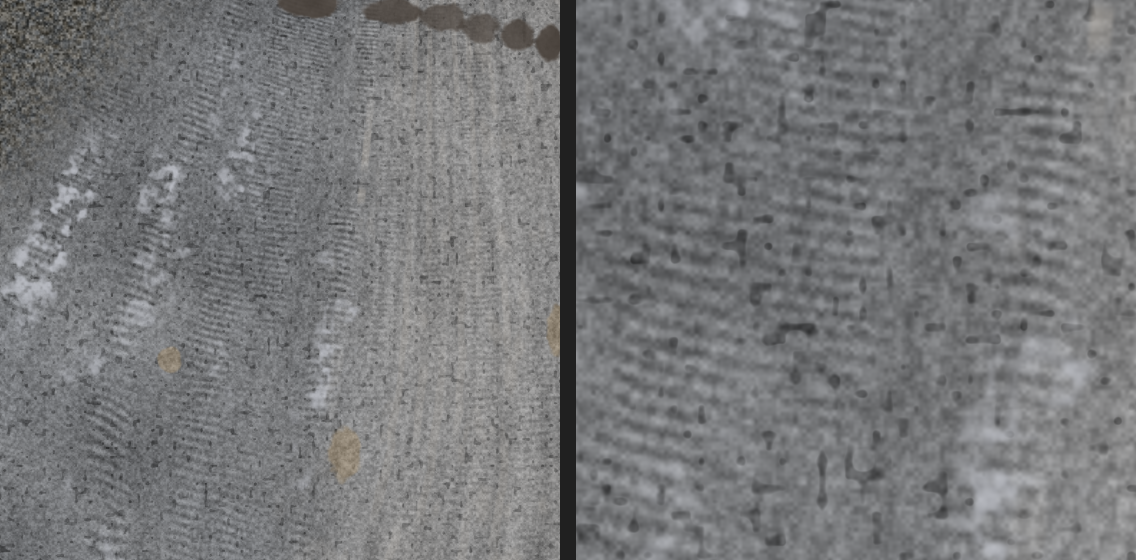
Left: the whole. Right: its middle third, enlarged.
A Shadertoy shader for this texture:

```glsl
// Grey dirt road seen in perspective: wheel lanes converge on a far point,
// carrying broken tread bars, pale salt crusts and long scraped streaks.
// Dark gravel fills the upper left corner; muddy puddles line the top edge.

const vec2 VANISHING = vec2(0.78, 2.0);
const vec3 COOL_GREY = vec3(0.985, 1.0, 1.022);
const vec3 WARM_GREY = vec3(1.02, 1.0, 0.975);
const vec3 GRAVEL = vec3(0.325, 0.325, 0.315);
const vec3 SALT = vec3(0.75, 0.76, 0.79);
const vec3 DUST = vec3(0.64, 0.625, 0.605);
const vec3 OCHRE = vec3(0.60, 0.54, 0.45);
const vec3 MUD = vec3(0.29, 0.26, 0.235);

float hash(vec2 p) {
    vec3 q = fract(p.xyx * 0.1031);
    q += dot(q, q.yzx + 33.33);
    return fract((q.x + q.y) * q.z);
}

float noise(vec2 p) {
    vec2 i = floor(p), f = fract(p);
    f = f * f * (3.0 - 2.0 * f);
    float low = mix(hash(i), hash(i + vec2(1, 0)), f.x);
    float high = mix(hash(i + vec2(0, 1)), hash(i + vec2(1, 1)), f.x);
    return mix(low, high, f.y);
}

float fbm(vec2 p) {
    float sum = 0.0, weight = 0.533;
    for (int i = 0; i < 4; i++) {
        sum += weight * noise(p);
        p = mat2(1.6, 1.2, -1.2, 1.6) * p + 17.3;
        weight *= 0.5;
    }
    return sum;
}

// Soft strip around a centre line.
float band(float x, float center, float halfWidth) {
    return 1.0 - smoothstep(halfWidth * 0.5, halfWidth, abs(x - center));
}

// Soft window between two heights.
float span(float y, float low, float high) {
    return smoothstep(low - 0.08, low + 0.08, y) * (1.0 - smoothstep(high - 0.08, high + 0.08, y));
}

// x: position across the lanes, y: count of tread bars along them.
vec2 laneCoords(vec2 p) {
    float low = max(0.5 - p.y, 0.0);
    float bend = low * low * mix(-0.5, 0.25, smoothstep(0.1, 0.7, p.x));
    float across = VANISHING.x + (p.x + bend - VANISHING.x) * 1.5 / (VANISHING.y - p.y);
    return vec2(across, -75.0 * log(length(p - VANISHING) - 0.325));
}

// Signed relief of one tread track: lit ridges above, shadowed grooves below zero.
float tread(vec2 p, vec2 lane, float center, float halfWidth, float rate) {
    float row = lane.y * rate + 1.1 * noise(p * 13.0 + center * 50.0);
    float ragged = lane.x + 0.025 * (noise(vec2(center * 90.0, row * 1.3)) - 0.5);
    float worn = smoothstep(0.25, 0.6, fbm(p * 9.0 + center * 31.0));
    return band(ragged, center, halfWidth) * worn * sin(6.2832 * row);
}

// Crust flakes, drawn out along the bars of a track.
float crust(vec2 p, vec2 lane, float center, float halfWidth, float cover) {
    float ragged = lane.x + 0.04 * (noise(vec2(center * 70.0, lane.y * 0.9)) - 0.5);
    float patches = smoothstep(0.68 - cover, 0.92 - cover, fbm(vec2(lane.x * 20.0, p.y * 9.0) + center * 40.0));
    float flakes = smoothstep(0.35, 0.8, noise(vec2(lane.x * 55.0, lane.y * 1.2)) * 0.65 + noise(p * 150.0) * 0.35);
    return band(ragged, center, halfWidth) * patches * flakes;
}

// Blob with a noisy rim: 1 inside, 0 outside.
float blob(vec2 p, vec2 center, vec2 radius) {
    float d = length((p - center) / radius) + 0.7 * (fbm(p * 38.0) - 0.5);
    return 1.0 - smoothstep(0.75, 1.05, d);
}

void mainImage(out vec4 fragColor, in vec2 fragCoord) {
    vec2 p = fragCoord / iResolution.xy;
    vec2 lane = laneCoords(p);
    float rightSide = smoothstep(0.45, 0.8, lane.x);

    // Broad tone, long streaks and fine grit
    float tone = 0.452 + 0.075 * rightSide + 0.15 * (fbm(p * 5.0) - 0.5);
    float streaks = noise(vec2(lane.x * 42.0, p.y * 2.2)) + noise(vec2(lane.x * 110.0, p.y * 4.5)) - 1.0;
    tone += streaks * mix(0.035, 0.075, rightSide);
    float grit = 0.6 * noise(p * 190.0) + 0.4 * noise(p * 390.0 + 7.0) - 0.5;
    tone += 0.23 * grit;
    tone -= 0.13 * smoothstep(0.74, 0.92, noise(p * 125.0 + 40.0));

    // Tread tracks
    float relief = 0.7 * tread(p, lane, 0.055, 0.06, 1.25);
    relief += 1.3 * tread(p, lane, 0.255, 0.042, 1.0);
    relief += tread(p, lane, 0.40, 0.05, 1.25) + 0.8 * tread(p, lane, 0.48, 0.045, 1.3);
    relief += tread(p, lane, 0.605, 0.035, 1.2);
    for (int i = 0; i < 4; i++)
        relief += 0.45 * tread(p, lane, 0.69 + 0.085 * float(i), 0.035, 1.5);
    tone += 0.062 * relief;

    vec3 color = tone * mix(COOL_GREY, WARM_GREY, rightSide * 0.55 + 0.3 * (fbm(p * 7.0 + 9.0) - 0.5));

    // Gravel corner
    float slope = p.y - 0.58 - 1.3 * p.x + 0.25 * (fbm(p * 8.0) - 0.5);
    float gravel = smoothstep(-0.12, 0.32, slope);
    float pebbles = noise(p * 165.0 + 3.0) + noise(p * 300.0) - 1.0;
    vec3 stones = GRAVEL + 0.27 * pebbles + vec3(0.04, 0.01, -0.035) * (noise(p * 120.0) - 0.4);
    color = mix(color, stones, 0.9 * gravel);

    // Salt crusts
    float salt = crust(p, lane, 0.05, 0.062, 0.36) * span(p.y, 0.42, 0.74);
    salt += 0.75 * crust(p, lane, 0.22, 0.06, 0.20) + 0.6 * crust(p, lane, 0.275, 0.045, 0.22);
    salt += 0.8 * crust(p, lane, 0.39, 0.075, 0.20) * span(p.y, 0.15, 0.86);
    salt += 0.9 * crust(p, lane, 0.60, 0.045, 0.26) * span(p.y, 0.12, 0.55);
    color = mix(color, SALT, 0.85 * clamp(salt, 0.0, 1.0));

    // Dusty ruts and pale flecks on the right
    float dust = 0.9 * band(lane.x, 0.631, 0.010) * span(p.y, 0.62, 0.79) * smoothstep(0.2, 0.5, noise(p * 40.0));
    for (int i = 0; i < 6; i++) {
        float k = float(i);
        float center = 0.725 + 0.033 * k + 0.012 * hash(vec2(k, 5.0));
        float broken = smoothstep(0.3, 0.75, noise(vec2(k * 9.0, p.y * 7.0)));
        dust += 0.5 * broken * band(lane.x + 0.006 * (noise(p * 30.0) - 0.5), center, 0.008);
    }
    dust += 0.55 * rightSide * smoothstep(0.6, 0.78, fbm(vec2(lane.x * 32.0, p.y * 12.0)));
    color = mix(color, DUST + 0.15 * grit, 0.75 * clamp(dust, 0.0, 1.0));

    // Ochre clods
    float clods = blob(p, vec2(0.302, 0.355), vec2(0.022, 0.026)) + blob(p, vec2(0.615, 0.19), vec2(0.028, 0.05));
    clods += blob(p, vec2(0.995, 0.41), vec2(0.02, 0.05));
    vec3 clodColor = OCHRE + 0.35 * (fbm(p * 55.0) - 0.5) + 0.15 * grit;
    color = mix(color, clodColor, 0.7 * clamp(clods, 0.0, 1.0));

    // Puddles
    for (int i = 0; i < 6; i++) {
        float t = float(i) / 5.0;
        vec2 center = vec2(mix(0.553, 0.98, pow(t, 0.65)), 0.995 - 0.07 * t);
        vec2 radius = vec2(mix(0.062, 0.022, t), mix(0.026, 0.036, t * t));
        float wet = blob(p, center, radius) * mix(0.7, 1.0, abs(2.0 * t - 1.0));
        color = mix(color, MUD + 0.1 * (fbm(p * 25.0) - 0.5), 0.92 * wet);
    }

    fragColor = vec4(clamp(color, 0.0, 1.0), 1.0);
}
```
